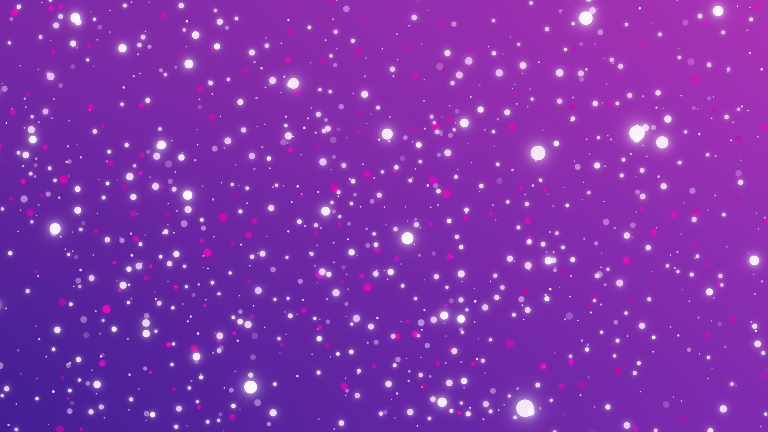
A Shadertoy shader for this background:

```glsl
// Gradient corners
const vec3 LOWER_LEFT  = vec3(0.26, 0.12, 0.58);
const vec3 LOWER_RIGHT = vec3(0.50, 0.17, 0.69);
const vec3 UPPER_LEFT  = vec3(0.48, 0.16, 0.65);
const vec3 UPPER_RIGHT = vec3(0.66, 0.20, 0.71);
const float RISE_EASING = 0.6;    // 0 is a linear rise, 1 a smoothstep

// Dot colours
const vec3 WHITE   = vec3(1.00, 0.98, 1.00);
const vec3 LILAC   = vec3(0.90, 0.74, 0.95);
const vec3 MAGENTA = vec3(0.95, 0.02, 0.80);
const vec3 CRIMSON = vec3(0.78, 0.02, 0.58);

// Lengths are fractions of the canvas height
const float EDGE_SOFTNESS = 0.0011;
const float GLOW_REACH = 0.65;    // halo falloff in dot radii
const float EDGE_DENSITY = 0.65;  // density far from the crowded middle
const vec2 CROWD_CENTER = vec2(0.46, 0.45);

struct Layer {
    float cell;      // grid spacing
    float density;   // chance that a cell holds a dot
    vec2 radius;     // smallest, largest
    vec2 opacity;    // faintest, strongest
    float glow;      // halo strength
    vec3 colorA;
    vec3 colorB;
};

const Layer DUST   = Layer(0.040, 0.42, vec2(0.0014, 0.0032), vec2(0.40, 1.00), 0.00, LILAC, WHITE);
const Layer HAZE   = Layer(0.065, 0.27, vec2(0.0045, 0.0085), vec2(0.25, 0.65), 0.05, LILAC, LILAC);
const Layer PETALS = Layer(0.060, 0.36, vec2(0.0035, 0.0098), vec2(0.50, 1.00), 0.08, CRIMSON, MAGENTA);
const Layer FLAKES = Layer(0.050, 0.50, vec2(0.0038, 0.0092), vec2(0.82, 1.00), 0.30, LILAC, WHITE);
const Layer ORBS   = Layer(0.150, 0.24, vec2(0.0090, 0.0210), vec2(0.90, 1.00), 0.42, WHITE, WHITE);

// Integer hash giving three values in 0..1
vec3 hash3(ivec3 key) {
    uvec3 v = uvec3(key) * 1664525u + 1013904223u;
    v.x += v.y * v.z;
    v.y += v.z * v.x;
    v.z += v.x * v.y;
    v ^= v >> 16u;
    v.x += v.y * v.z;
    v.y += v.z * v.x;
    v.z += v.x * v.y;
    return vec3(v >> 8u) / 16777216.0;
}

// Dots thin out away from the middle
float crowding(vec2 p, float aspect) {
    vec2 offset = p / vec2(aspect, 1.0) - CROWD_CENTER;
    return mix(EDGE_DENSITY, 1.3, exp(-5.0 * dot(offset, offset)));
}

// Blend one layer of jittered dots over the base colour
vec3 scatter(vec3 base, vec2 p, Layer layer, int seed, float aspect) {
    ivec2 home = ivec2(floor(p / layer.cell));
    float soft = max(EDGE_SOFTNESS, 0.5 / iResolution.y);
    for (int y = -1; y <= 1; y++)
    for (int x = -1; x <= 1; x++) {
        ivec2 id = home + ivec2(x, y);
        vec3 place = hash3(ivec3(id, seed));
        vec3 look = hash3(ivec3(id, seed + 50));
        vec2 center = (vec2(id) + place.xy) * layer.cell;
        if (place.z > layer.density * crowding(center, aspect)) continue;

        // Small dots are the most common
        float radius = mix(layer.radius.x, layer.radius.y, look.x * look.x);
        float opacity = mix(layer.opacity.x, layer.opacity.y, look.y);
        vec3 tint = mix(layer.colorA, layer.colorB, sqrt(look.z));

        float dist = distance(p, center);
        float disc = 1.0 - smoothstep(radius - soft, radius + soft, dist);
        float halo = layer.glow * exp(-max(dist - radius, 0.0) / (GLOW_REACH * radius));
        halo *= 1.0 - smoothstep(0.6, 1.0, dist / layer.cell);
        base = mix(base, tint, opacity * max(disc, halo));
    }
    return base;
}

void mainImage(out vec4 fragColor, in vec2 fragCoord) {
    vec2 uv = fragCoord / iResolution.xy;
    vec2 p = fragCoord / iResolution.y;
    float aspect = iResolution.x / iResolution.y;

    float rise = mix(uv.y, smoothstep(0.0, 1.0, uv.y), RISE_EASING);
    vec3 color = mix(mix(LOWER_LEFT, LOWER_RIGHT, uv.x),
                     mix(UPPER_LEFT, UPPER_RIGHT, uv.x), rise);

    // Back to front
    color = scatter(color, p, DUST, 1, aspect);
    color = scatter(color, p, HAZE, 2, aspect);
    color = scatter(color, p, PETALS, 3, aspect);
    color = scatter(color, p, FLAKES, 4, aspect);
    color = scatter(color, p, ORBS, 5, aspect);

    fragColor = vec4(color, 1.0);
}
```
